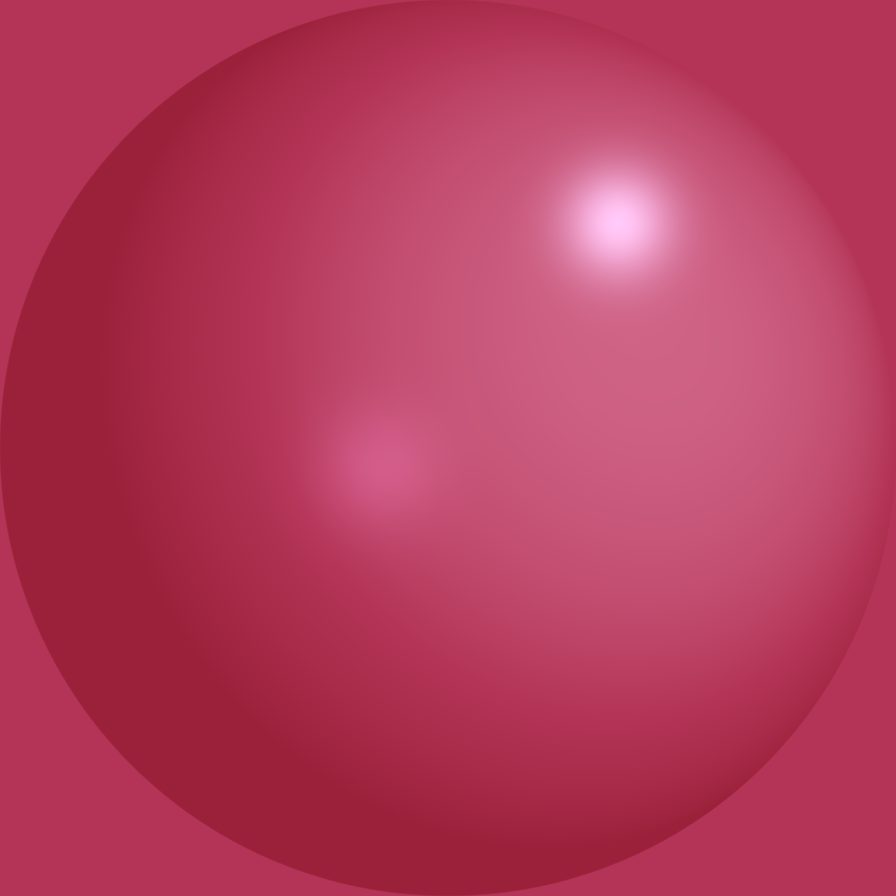
Give the GLSL for this background, as a Shadertoy shader.

```glsl
#define BACKDROP vec3(0.702, 0.204, 0.338)
#define SHADE_DARK vec3(0.608, 0.128, 0.228)
#define SHADE_MID vec3(0.702, 0.204, 0.338)
#define SHADE_LIGHT vec3(0.810, 0.388, 0.525)
#define LIGHT_DIR vec3(0.44, 0.25, 0.86)
#define SHADE_STOPS vec3(0.25, 0.65, 1.02)
#define RIM_DEPTH 0.04
#define KEY_GLINT vec3(0.380, 0.505, 0.120)
#define KEY_TINT vec3(0.22, 0.42, 0.47)
#define FILL_GLINT vec3(-0.160, -0.050, 0.140)
#define FILL_TINT vec3(0.085, 0.090, 0.130)

// Three-stop ramp from shadow to lit side
vec3 shadeRamp(float light) {
    float lower = clamp((light - SHADE_STOPS.x) / (SHADE_STOPS.y - SHADE_STOPS.x), 0.0, 1.0);
    float upper = clamp((light - SHADE_STOPS.y) / (SHADE_STOPS.z - SHADE_STOPS.y), 0.0, 1.0);
    vec3 shadow = mix(SHADE_DARK, SHADE_MID, lower);
    return mix(shadow, SHADE_LIGHT, upper);
}

// Soft round highlight: xy is the centre, z the width
float glint(vec2 p, vec3 spot) {
    vec2 offset = (p - spot.xy) / spot.z;
    return exp(-dot(offset, offset));
}

vec3 ballColor(vec2 p) {
    // Dome height, kept slightly above zero at the rim
    float height = sqrt(max(1.0 + RIM_DEPTH - dot(p, p), 0.0));
    vec3 color = shadeRamp(dot(vec3(p, height), LIGHT_DIR));

    color += KEY_TINT * glint(p, KEY_GLINT);
    color += FILL_TINT * glint(p, FILL_GLINT);
    return color;
}

void mainImage(out vec4 fragColor, in vec2 fragCoord) {
    // Centred coordinates: the ball has radius 1
    float size = min(iResolution.x, iResolution.y);
    vec2 p = (2.0 * fragCoord - iResolution.xy) / size;

    // Smooth rim over about one pixel
    float pixel = 2.0 / size;
    float cover = 1.0 - smoothstep(-pixel, pixel, length(p) - 1.0);

    vec3 color = mix(BACKDROP, ballColor(p), cover);
    fragColor = vec4(clamp(color, 0.0, 1.0), 1.0);
}
```
